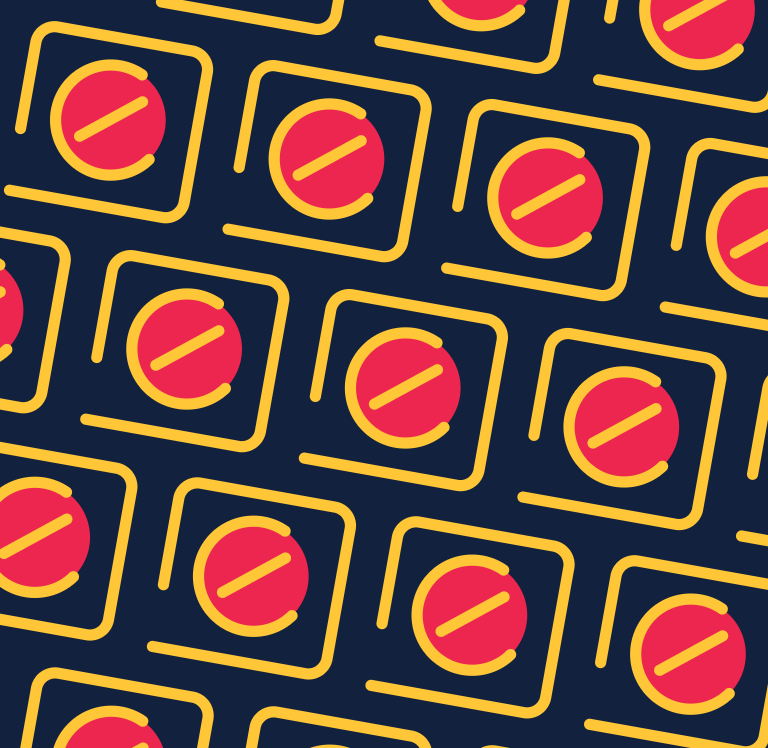
Write a Shadertoy shader that draws this pattern.

```glsl
// Tilted brick lattice of open rounded frames, each holding a red disc with
// an open ring and a slanted bar. Every cell is drawn with distance functions
// in units of the column pitch, so strokes share one width and round ends.

#define PITCH 0.2891                  // column spacing / canvas width
#define ROW_HEIGHT 0.955              // row spacing / column spacing
#define ROW_SHIFT 0.478               // sideways shift of odd rows
#define ROW_DRIFT 0.003               // slow sideways drift per row
#define TILT radians(10.1)
#define ANCHOR vec2(0.528, 0.4688)    // centre of one cell / canvas width
#define STROKE 0.0252                 // half the line width
#define RADIUS 0.248                  // disc edge and ring centreline
#define CORNER 0.085                  // frame corner radius
#define NAVY vec3(0.07, 0.13, 0.24)
#define YELLOW vec3(1.0, 0.78, 0.22)
#define RED vec3(0.93, 0.15, 0.31)

// Rotates clockwise by the given angle
vec2 turn(vec2 p, float angle) {
    float c = cos(angle), s = sin(angle);
    return vec2(c * p.x + s * p.y, c * p.y - s * p.x);
}

float segment(vec2 p, vec2 a, vec2 b) {
    vec2 ab = b - a;
    return length(p - a - ab * clamp(dot(p - a, ab) / dot(ab, ab), 0.0, 1.0));
}

// Rounded rectangle with its lower left corner opened
float openFrame(vec2 p) {
    const vec2 center = vec2(-0.001, -0.010);
    const vec2 halfSize = vec2(0.392, 0.381);
    const float leftEnd = -0.1086;
    vec2 low = center - halfSize;
    vec2 q = abs(p - center) - halfSize + CORNER;
    float d = abs(length(max(q, 0.0)) + min(max(q.x, q.y), 0.0) - CORNER);
    if (p.x < -0.2 && p.y < leftEnd) d = 1.0;
    d = min(d, segment(p, vec2(low.x, leftEnd), vec2(low.x, 0.0)));
    return min(d, segment(p, low, vec2(-0.1, low.y)));
}

// Ring with a gap facing slightly above the right
float openRing(vec2 p) {
    const float gap = radians(50.4);
    p = turn(p, radians(14.8));
    p.y = abs(p.y);
    vec2 tip = RADIUS * vec2(cos(gap), sin(gap));
    bool inGap = p.x * tip.y > p.y * tip.x;
    return inGap ? length(p - tip) : abs(length(p) - RADIUS);
}

void mainImage(out vec4 fragColor, in vec2 fragCoord) {
    float pixel = 1.0 / (iResolution.x * PITCH);
    vec2 p = turn(fragCoord / iResolution.x - ANCHOR, -TILT) / PITCH;

    // Cell coordinates in the shifted rows
    float row = floor(p.y / ROW_HEIGHT + 0.5);
    p.y -= row * ROW_HEIGHT;
    p.x -= row * ROW_DRIFT + mod(row, 2.0) * ROW_SHIFT;
    p.x = fract(p.x + 0.5) - 0.5;

    // Shapes of one cell
    float disc = length(p) - RADIUS;
    float bar = segment(p, vec2(-0.125, -0.096), vec2(0.127, 0.106));
    float lines = min(min(openFrame(p), openRing(p)), bar) - STROKE;

    // Layers with edges one pixel wide
    vec3 color = mix(NAVY, RED, clamp(0.5 - disc / pixel, 0.0, 1.0));
    color = mix(color, YELLOW, clamp(0.5 - lines / pixel, 0.0, 1.0));
    fragColor = vec4(color, 1.0);
}
```
